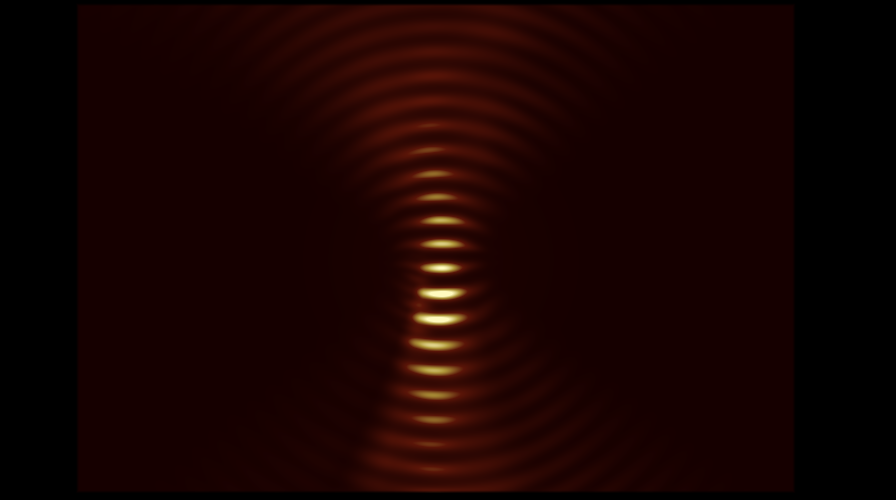
A Shadertoy shader for this background:

```glsl
// A focused wave beam: curved crests converge on a bright waist and fan out again.
// Crests are level sets of a complex-source beam (confocal ellipses), dimmed by
// angular fans, with a narrow golden core, and mapped through an ember palette.

#define FOCUS vec2(-0.014, -0.020)
#define WAIST 0.12
#define WAVELENGTH 0.0492
#define CREST_PHASE 0.512
#define CORE_WIDTH 0.047
#define FAN_LEVEL 0.42
#define PANEL_CENTER vec2(-0.0245, 0.0035)
#define PANEL_HALF vec2(0.7165, 0.487)

const float TAU = 6.2831853;

float hash(vec2 p) {
    return fract(sin(dot(p, vec2(127.1, 311.7))) * 43758.5453);
}

float noise(vec2 p) {
    vec2 cell = floor(p), f = fract(p);
    f = f * f * (3.0 - 2.0 * f);
    return mix(mix(hash(cell), hash(cell + vec2(1, 0)), f.x),
               mix(hash(cell + vec2(0, 1)), hash(cell + vec2(1, 1)), f.x), f.y);
}

float bell(float x, float width) {
    x /= width;
    return exp(-x * x);
}

// Smooth window that rises from a to b and falls from c to d
float window(float a, float b, float c, float d, float x) {
    return smoothstep(a, b, x) * (1.0 - smoothstep(c, d, x));
}

vec3 emberPalette(float v) {
    vec3 color = mix(vec3(0.085, 0.0, 0.0), vec3(0.35, 0.08, 0.03), clamp(v / 0.5, 0.0, 1.0));
    color = mix(color, vec3(0.69, 0.60, 0.23), clamp((v - 0.5) / 0.35, 0.0, 1.0));
    return mix(color, vec3(1.0, 0.98, 0.75), clamp((v - 0.85) / 0.27, 0.0, 1.0));
}

// Signed distance along the beam, constant on each elliptical crest
float beamDistance(vec2 p) {
    float a = dot(p, p) - WAIST * WAIST;
    float c = 2.0 * p.y * WAIST;
    float s = sqrt(max(0.5 * (length(vec2(a, c)) + a), 0.0));
    return p.y < 0.0 ? -s : s;
}

float beamIntensity(vec2 p) {
    float s = beamDistance(p);
    float side = p.x / sqrt(s * s + WAIST * WAIST);
    float nearFocus = bell(length(p), 0.19);

    // Crests, slightly advanced and roughened around the waist
    float rough = noise(p * vec2(17.0, 34.0) + 5.0) - 0.5;
    float offAxis = smoothstep(0.03, 0.10, abs(p.x));
    float advance = 0.009 * bell(p.y, 0.13);
    float phase = TAU * ((s - advance) / WAVELENGTH + CREST_PHASE);
    phase += 2.6 * rough * nearFocus * offAxis;
    float crest = 0.5 + 0.5 * cos(phase);

    // Wide fan above; sharp lobe with faint wings below
    float upperFan = window(-0.88, -0.25, 0.10, 0.82, side);
    float lobe = window(-0.43, -0.24, 0.0, 0.48, side);
    float wings = window(-0.86, -0.5, -0.5, -0.2, side) * 0.17
                + window(-0.1, 0.3, 0.45, 0.85, side) * 0.40;
    float fan = mix(lobe + wings, upperFan, smoothstep(-0.06, 0.06, p.y));
    float contrast = mix(0.48, 0.85, max(bell(s, 0.17), smoothstep(0.2, 0.5, side) * 0.6));
    float mottling = 0.85 + 0.5 * (noise(p * vec2(9.0, 13.0)) - 0.5);
    mottling += 0.7 * rough * nearFocus;
    float v = FAN_LEVEL * fan * mottling * (1.0 - contrast + contrast * crest);
    v *= 1.0 - 0.25 * smoothstep(0.2, 0.52, p.y);

    // Golden core, brightest just below the focus
    float drift = -0.019 * smoothstep(0.05, 0.20, abs(p.y));
    float core = bell(p.x - drift, CORE_WIDTH);
    float axial = 0.58 * bell(p.y, p.y > 0.0 ? 0.29 : 0.43);
    axial += 0.30 * bell(p.y + 0.07, 0.085);
    v += core * axial * crest * crest;

    // Half-step side crests on the left of the waist
    float between = 1.0 - crest;
    v += 0.40 * between * between * bell(p.x + 0.047, 0.025) * bell(p.y + 0.09, 0.075);
    return v + 0.05 * nearFocus;
}

void mainImage(out vec4 fragColor, in vec2 fragCoord) {
    vec2 p = (fragCoord - 0.5 * iResolution.xy) / iResolution.y;
    vec3 color = emberPalette(beamIntensity(p - FOCUS));

    // Soft-edged panel on black
    vec2 edge = PANEL_HALF - abs(p - PANEL_CENTER);
    color *= smoothstep(-0.004, 0.004, min(edge.x, edge.y));
    fragColor = vec4(color, 1.0);
}
```
